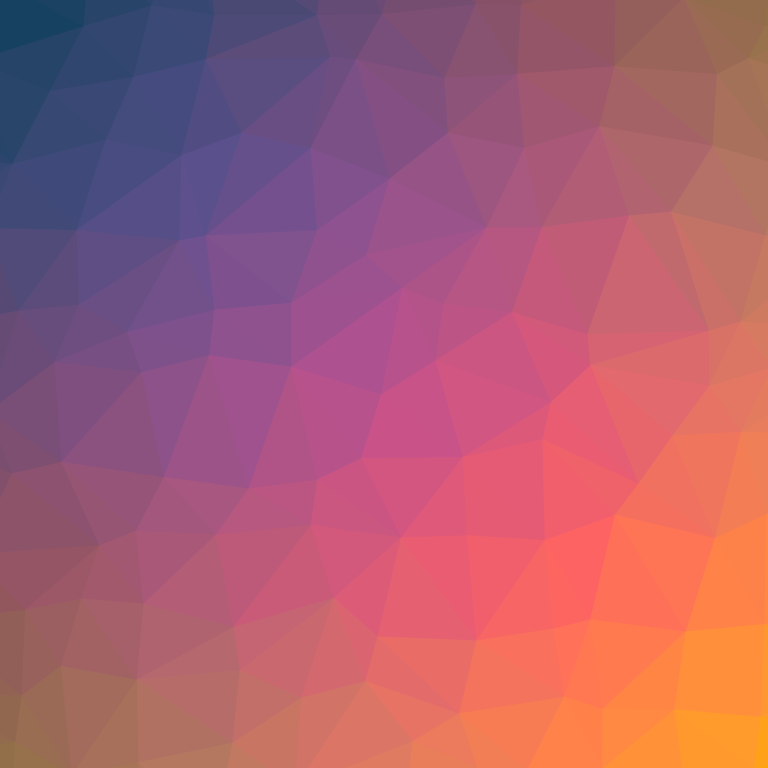
This background is drawn by a Shadertoy shader. Its source:

```glsl
// Low-poly mesh of flat triangles over a diagonal gradient from navy to amber.

#define CELLS 10.0      // grid cells along the canvas height
#define JITTER 0.76     // vertex scatter, as a share of a cell
#define SEED 17.0       // picks another scatter
#define GAMMA 2.2

const vec3 NAVY   = vec3(0.000, 0.247, 0.361);
const vec3 INDIGO = vec3(0.345, 0.314, 0.553);
const vec3 ORCHID = vec3(0.737, 0.314, 0.565);
const vec3 CORAL  = vec3(1.000, 0.388, 0.380);
const vec3 AMBER  = vec3(1.000, 0.651, 0.000);
const vec3 PALETTE[5] = vec3[5](NAVY, INDIGO, ORCHID, CORAL, AMBER);

const mat3 RGB_TO_XYZ = mat3(0.4124, 0.2126, 0.0193,
                             0.3576, 0.7152, 0.1192,
                             0.1805, 0.0722, 0.9505);

// Perceptual space: cube roots of XYZ, in which mixing equals mixing in Lab
vec3 toPerceptual(vec3 rgb) {
    return pow(RGB_TO_XYZ * pow(rgb, vec3(GAMMA)), vec3(1.0 / 3.0));
}

vec3 fromPerceptual(vec3 c) {
    return pow(max(inverse(RGB_TO_XYZ) * (c * c * c), 0.0), vec3(1.0 / GAMMA));
}

vec3 ramp(float t) {
    t = clamp(t, 0.0, 1.0) * 4.0;
    int i = min(int(t), 3);
    return mix(toPerceptual(PALETTE[i]), toPerceptual(PALETTE[i + 1]), t - float(i));
}

// Even blend of a left-to-right ramp and a top-to-bottom ramp
vec3 gradient(vec2 uv) {
    return fromPerceptual(mix(ramp(uv.x), ramp(1.0 - uv.y), 0.5));
}

vec2 hash2(vec2 p) {
    vec3 q = fract((p.xyx + SEED) * vec3(0.1031, 0.1030, 0.0973));
    q += dot(q, q.yzx + 33.33);
    return fract((q.xx + q.yz) * q.zy);
}

vec2 meshPoint(vec2 node) {
    return node + JITTER * (hash2(node) - 0.5);
}

float cross2(vec2 a, vec2 b) {
    return a.x * b.y - a.y * b.x;
}

// Signed area against edge lengths: high if compact, negative if flipped
float quality(vec2 a, vec2 b, vec2 c) {
    vec2 u = b - a, v = c - b, w = a - c;
    return cross2(u, v) / (dot(u, u) + dot(v, v) + dot(w, w));
}

// Signed distance to the line a-b, positive on its left
float side(vec2 p, vec2 a, vec2 b) {
    return cross2(b - a, p - a) / length(b - a);
}

// Adds a counterclockwise triangle: colour in rgb, coverage in a
void addTriangle(inout vec4 sum, vec2 p, vec2 a, vec2 b, vec2 c, float pixel) {
    float inside = min(side(p, a, b), min(side(p, b, c), side(p, c, a)));
    float coverage = clamp(0.5 + inside / pixel, 0.0, 1.0);
    if (coverage > 0.0) {
        vec2 middle = (a + b + c) / 3.0;
        vec2 extent = CELLS * iResolution.xy / iResolution.y;
        sum += coverage * vec4(gradient(middle / extent), 1.0);
    }
}

void mainImage(out vec4 fragColor, in vec2 fragCoord) {
    float pixel = CELLS / iResolution.y;
    vec2 p = fragCoord * pixel;
    vec4 sum = vec4(0.0);

    // Scattered corners may pull any neighbouring quad over this point
    for (int y = -1; y <= 1; y++) {
        for (int x = -1; x <= 1; x++) {
            vec2 node = floor(p) + vec2(x, y);
            vec2 a = meshPoint(node);
            vec2 b = meshPoint(node + vec2(1, 0));
            vec2 c = meshPoint(node + vec2(1, 1));
            vec2 d = meshPoint(node + vec2(0, 1));

            // Split along the diagonal that leaves the better triangles
            float splitAC = min(quality(a, b, c), quality(a, c, d));
            float splitBD = min(quality(a, b, d), quality(b, c, d));
            if (splitAC > splitBD) {
                addTriangle(sum, p, a, b, c, pixel);
                addTriangle(sum, p, a, c, d, pixel);
            } else {
                addTriangle(sum, p, a, b, d, pixel);
                addTriangle(sum, p, b, c, d, pixel);
            }
        }
    }
    fragColor = vec4(sum.rgb / max(sum.a, 0.0001), 1.0);
}
```
